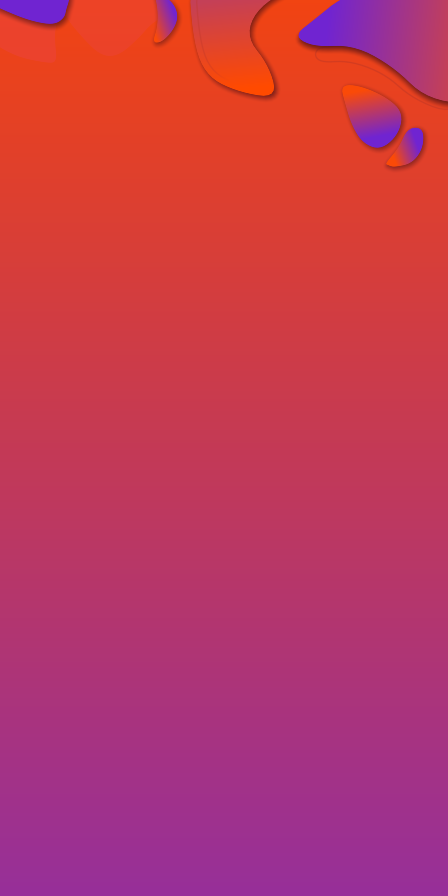
Reproduce this background procedurally as a Shadertoy shader.

```glsl
const int CORNERS = 9;
const int STEPS = 6;
const vec3 ORANGE = vec3(0.98, 0.29, 0.03);
const vec3 VIOLET = vec3(0.44, 0.14, 0.82);
const vec3 ROSE = vec3(0.77, 0.25, 0.34);
const vec3 CORAL = vec3(0.92, 0.26, 0.20);
const vec3 SHADE = vec3(0.30, 0.06, 0.08);

// Signed distance to a closed quadratic spline guided by its corners
float blob(vec2 p, vec2 corners[CORNERS]) {
    float nearest = 1e6;
    float side = 1.0;
    vec2 a = 0.5 * (corners[CORNERS - 1] + corners[0]);
    for (int i = 0; i < CORNERS; i++) {
        vec2 control = corners[i];
        vec2 start = 0.5 * (corners[(i + CORNERS - 1) % CORNERS] + control);
        vec2 end = 0.5 * (control + corners[(i + 1) % CORNERS]);
        for (int k = 1; k <= STEPS; k++) {
            float t = float(k) / float(STEPS);
            vec2 b = mix(mix(start, control, t), mix(control, end, t), t);
            vec2 edge = b - a;
            vec2 w = p - a;
            vec2 gap = w - edge * clamp(dot(w, edge) / max(dot(edge, edge), 1e-6), 0.0, 1.0);
            nearest = min(nearest, dot(gap, gap));
            bool above = p.y >= a.y;
            bool below = p.y < b.y;
            bool leftward = edge.x * w.y > edge.y * w.x;
            if ((above && below && leftward) || (!above && !below && !leftward)) side = -side;
            a = b;
        }
    }
    return side * sqrt(nearest);
}

float coverage(float d, float pixel) {
    return 1.0 - smoothstep(-0.5 * pixel, 0.5 * pixel, d);
}

// Position along the line from a to b, clamped to 0..1
float along(vec2 p, vec2 a, vec2 b) {
    return clamp(dot(p - a, b - a) / dot(b - a, b - a), 0.0, 1.0);
}

// Fill a blob over its soft offset shadow
vec3 paint(vec3 base, vec2 p, vec2 corners[CORNERS], vec3 fill, vec2 offset, float strength, float pixel) {
    float shadow = 1.0 - smoothstep(-1.0, 1.2, blob(p - offset, corners));
    base = mix(base, SHADE, strength * shadow);
    return mix(base, fill, coverage(blob(p, corners), pixel));
}

vec3 stroke(vec3 base, float d, vec3 ink, float opacity, float pixel) {
    return mix(base, ink, opacity * coverage(abs(d) - 0.15, 1.5 * pixel));
}

vec3 decorate(vec3 color, vec2 p, float pixel) {
    // Flat coral shapes at the upper left
    vec2 leftWash[CORNERS] = vec2[](vec2(-6, -6), vec2(-4, 8), vec2(3, 12.5), vec2(10, 14),
        vec2(12.8, 14), vec2(12.2, 9), vec2(12.5, 5), vec2(15, 0), vec2(16, -6));
    vec2 midWash[CORNERS] = vec2[](vec2(13, -6), vec2(14, 3), vec2(18, 8), vec2(22.5, 12.5),
        vec2(26.5, 12.5), vec2(31, 8.5), vec2(34, 5), vec2(38, 3), vec2(41, -6));
    color = mix(color, CORAL, 0.75 * coverage(blob(p, leftWash), pixel));
    color = mix(color, CORAL, 0.6 * coverage(blob(p, midWash), pixel));

    // Violet corner and small half drop
    vec2 corner[CORNERS] = vec2[](vec2(-6, -6), vec2(-4, 0), vec2(2, 2.8), vec2(7, 4.7),
        vec2(12, 5.6), vec2(14.4, 4), vec2(14.8, 2), vec2(15.5, 0), vec2(16, -6));
    color = paint(color, p, corner, VIOLET, vec2(0.4, 0.7), 0.65, pixel);
    vec2 halfDrop[CORNERS] = vec2[](vec2(33, -6), vec2(36, -1.5), vec2(39, 1), vec2(39.8, 4),
        vec2(38.5, 7), vec2(36, 9.5), vec2(34, 9.5), vec2(35.2, 6), vec2(35.2, 1));
    vec3 halfFill = mix(ORANGE, VIOLET, along(p, vec2(33.5, 5), vec2(39, 3)));
    color = paint(color, p, halfDrop, halfFill, vec2(0.3, 0.4), 0.55, pixel);

    // Hanging finger with a faint outer contour
    vec2 finger[CORNERS] = vec2[](vec2(42, -8), vec2(43, 9), vec2(46, 17), vec2(53, 20.5),
        vec2(62, 22), vec2(60, 14.5), vec2(54.7, 8), vec2(58, 1), vec2(68, -4));
    vec3 fingerFill = mix(ROSE, vec3(1.0, 0.29, 0.0), along(p, vec2(50, 0), vec2(52, 20)));
    color = paint(color, p, finger, fingerFill, vec2(0.5, 0.5), 0.7, pixel);
    float leftSide = 1.0 - smoothstep(46.0, 52.0, p.x);
    color = stroke(color, blob(p, finger) + 1.4, CORAL * 0.8, 0.35 * leftSide, pixel);

    // Large wave at the right, with a line trailing beneath it
    vec2 trail[CORNERS] = vec2[](vec2(72, 10), vec2(70, 12), vec2(71.5, 14), vec2(78, 13.5),
        vec2(86, 16.5), vec2(92, 22), vec2(101, 25.5), vec2(106, 20), vec2(90, 11));
    color = stroke(color, blob(p, trail), CORAL * 0.75, 0.4, pixel);
    vec2 wave[CORNERS] = vec2[](vec2(78, -2), vec2(70, 4.5), vec2(65.5, 8), vec2(70, 10.5),
        vec2(79, 10), vec2(88, 15), vec2(95, 22), vec2(106, 23.5), vec2(106, -8));
    vec3 waveFill = mix(VIOLET, ROSE, along(p, vec2(73, 6), vec2(101, 9)));
    color = paint(color, p, wave, waveFill, vec2(0.2, 0.8), 0.75, pixel);

    // Pair of drops under the wave
    vec2 drop[CORNERS] = vec2[](vec2(76, 19), vec2(80, 19), vec2(86, 21.5), vec2(90, 25),
        vec2(89, 30), vec2(85, 33.5), vec2(81, 32), vec2(78.5, 28), vec2(77, 23));
    vec3 dropFill = mix(ORANGE, VIOLET, along(p, vec2(82, 20), vec2(84, 30.5)));
    color = paint(color, p, drop, dropFill, vec2(0.4, 0.4), 0.6, pixel);
    vec2 bead[CORNERS] = vec2[](vec2(86, 36.5), vec2(89, 33), vec2(91, 28.5), vec2(94.5, 28.5),
        vec2(94.5, 33), vec2(92, 36.5), vec2(88, 37.3), vec2(87, 37), vec2(86.5, 36.8));
    vec3 beadFill = mix(ORANGE, VIOLET, along(p, vec2(87.5, 34), vec2(93, 32)));
    return paint(color, p, bead, beadFill, vec2(0.3, 0.4), 0.6, pixel);
}

void mainImage(out vec4 fragColor, in vec2 fragCoord) {
    // Hundredths of the canvas width, measured down from the top
    float pixel = 100.0 / iResolution.x;
    vec2 p = vec2(fragCoord.x, iResolution.y - fragCoord.y) * pixel;
    float depth = 1.0 - fragCoord.y / iResolution.y;
    vec3 color = mix(vec3(0.945, 0.265, 0.07), vec3(0.59, 0.185, 0.60), depth);
    if (p.y < 42.0) color = decorate(color, p, pixel);
    fragColor = vec4(color, 1.0);
}
```
